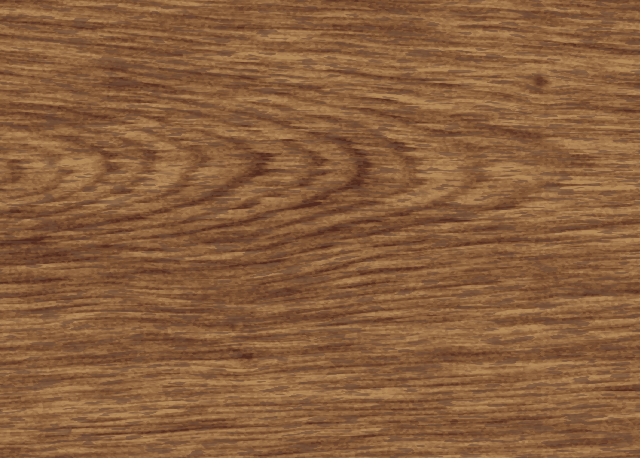
This texture is drawn by a Shadertoy shader. Its source:

```glsl
// Oiled wood board with a cathedral figure: nested parabolic growth rings
// that open to the left, bent by layered sines and small knots, then
// overlaid with fibres and pores from stretched cellular noise.

const float TAU = 6.2831853;
const float AXIS_Y = 0.635;      // height of the figure's centre line
const float RING_COUNT = 68.0;   // rings per canvas height
const float ARCH_WIDTH = 0.05;   // opening rate of the parabolas

const vec3 DARK_WOOD  = vec3(0.360, 0.203, 0.138);
const vec3 MID_WOOD   = vec3(0.530, 0.360, 0.220);
const vec3 LIGHT_WOOD = vec3(0.690, 0.520, 0.335);
const vec3 GREY_PORE  = vec3(0.415, 0.285, 0.220);

vec3 hash3(vec2 cell) {
    vec3 h = fract(cell.xyx * vec3(0.1031, 0.1030, 0.0973));
    h += dot(h, h.yxz + 33.33);
    return fract((h.xxy + h.yzz) * h.zyx);
}

// Smooth cellular noise: random tones blended around scattered points,
// centred on zero with a deviation near one.
float cellTone(vec2 p) {
    vec2 base = floor(p);
    float sum = 0.0, weight = 1e-5;
    for (int j = -1; j <= 1; j++)
    for (int i = -1; i <= 1; i++) {
        vec2 cell = base + vec2(i, j);
        vec3 h = hash3(cell + 157.0);
        vec2 d = cell + h.xy - p;
        float w = exp(-8.0 * dot(d, d));
        sum += w * h.z;
        weight += w;
    }
    return 4.0 * (sum / weight - 0.5);
}

// Layered sines, each layer turned and bent by the one before.
float ripple(vec2 p) {
    float sum = 0.0, amp = 0.5;
    for (int i = 0; i < 4; i++) {
        sum += amp * sin(p.x + 1.7 * sin(p.y + float(i)));
        p = mat2(1.5, 0.8, -0.8, 1.5) * p + 2.3;
        amp *= 0.6;
    }
    return sum;
}

float blob(vec2 p, vec2 centre, vec2 size) {
    vec2 d = (p - centre) / size;
    return exp(-dot(d, d));
}

// Spreads the grain around a knot.
vec2 flowAround(vec2 p, vec2 centre, vec2 size) {
    p.y -= 0.65 * (p.y - centre.y) * blob(p, centre, size);
    return p;
}

// Rings lie wider apart near the heart of the figure.
float ringPhase(vec2 p) {
    float dy = p.y - AXIS_Y;
    float level = sqrt(dy * dy + ARCH_WIDTH * (p.x + 0.12));
    float spread = level + 0.11 * exp(-level / 0.11);
    return RING_COUNT * spread + 0.6 * ripple(p * vec2(2.5, 7.0));
}

// Skewed wave with firm edges, varied by a slower one.
float ringTone(float phase) {
    float a = TAU * phase;
    float wave = sin(a + 0.7 * cos(a));
    return 1.05 * wave / sqrt(0.35 + wave * wave) + 0.55 * sin(a * 0.413 + 1.0);
}

vec3 woodColour(float tone) {
    float t = clamp(0.5 + 0.25 * tone, -0.1, 1.05);
    return t < 0.5 ? mix(DARK_WOOD, MID_WOOD, 2.0 * t)
                   : mix(MID_WOOD, LIGHT_WOOD, 2.0 * t - 1.0);
}

void mainImage(out vec4 fragColor, in vec2 fragCoord) {
    vec2 uv = fragCoord / iResolution.y;
    vec2 knot = vec2(1.177, 0.817);
    vec2 scar = vec2(0.53, 0.215);

    // Grain flow: a sag below the arches, knots and a slow waver
    vec2 p = flowAround(uv, knot, vec2(0.07, 0.035));
    p = flowAround(p, scar, vec2(0.05, 0.03));
    p.y += 0.028 * blob(uv, vec2(0.5, 0.39), vec2(0.22, 0.13));
    p.y += 0.005 * ripple(uv * vec2(6.0, 4.0));

    // Fibres run along the board, leaning towards the figure's tip
    float lean = 0.05 * p.x * clamp(5.0 * (p.y - AXIS_Y), -1.0, 1.0);
    vec2 fibre = vec2(p.x, p.y + lean);
    float longStreak = cellTone(fibre * vec2(4.0, 85.0));
    float shortStreak = cellTone(fibre * vec2(14.0, 165.0) + 31.0);
    float pore = cellTone(fibre * vec2(32.0, 190.0) + 73.0);
    float grain = cellTone(uv * vec2(150.0, 260.0) + 11.0);

    // Growth rings, boldest in the arches
    float arches = blob(uv, vec2(0.60, 0.58), vec2(0.42, 0.17));
    float phase = ringPhase(p) + 0.07 * longStreak + 0.05 * shortStreak;
    float strength = 0.50 + 0.40 * arches + 0.14 * cellTone(fibre * vec2(3.0, 14.0));
    float tone = strength * ringTone(phase);

    // Fibre relief and broad shading
    tone += (0.50 - 0.2 * arches) * longStreak + 0.48 * shortStreak + 0.32 * grain;
    tone += 0.36 * ripple(uv * vec2(2.0, 5.0) + 4.0) + 0.13;
    tone -= 0.90 * blob(uv, vec2(0.70, 0.59), vec2(0.25, 0.13));
    tone -= 0.65 * blob(uv, vec2(0.25, 0.49), vec2(0.45, 0.05));
    tone -= 0.35 * blob(uv, vec2(0.25, 0.83), vec2(0.40, 0.09));
    tone += 0.55 * blob(uv, vec2(1.08, 0.62), vec2(0.17, 0.05));
    tone += 0.50 * blob(uv, vec2(0.20, 0.64), vec2(0.28, 0.07));

    // Knot hearts and the mottled scar above the lower one
    float heart = blob(uv, knot, vec2(0.017, 0.014));
    float mottle = blob(uv, scar + vec2(0.0, 0.04), vec2(0.035, 0.07));
    tone -= 2.6 * heart + 1.8 * blob(uv, scar, vec2(0.012, 0.010));
    tone += 0.6 * mottle * cellTone(uv * vec2(60.0, 70.0));

    vec3 colour = woodColour(tone);
    colour = mix(colour, GREY_PORE, 0.6 * smoothstep(0.6, 1.5, pore));
    fragColor = vec4(colour, 1.0);
}
```
